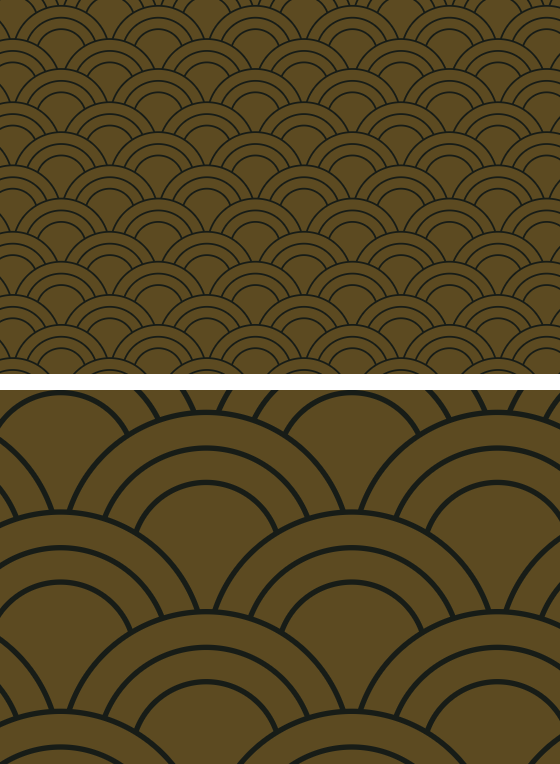
Top: the whole. Bottom: its middle third, enlarged.
Give the GLSL for this pattern, as a Shadertoy shader.

```glsl
// Seigaiha waves: staggered rows of round scales, each with three concentric rings.
// Rows are painted from the top down, so lower scales overlap those behind them.
// Lengths are in scale periods; row spacing follows a repeating six-row rhythm.

const float PERIODS_HIGH = 3.853;            // scale periods in the canvas height
const vec2  FIRST_TOP = vec2(0.631, 0.060);  // crest of row zero, from the upper left
const float ROW_STEP = 0.3422;
const float ROW_SQUEEZE = 0.0338;            // shortening of the tight row gaps
const vec3  RING_RADII = vec3(0.496, 0.3735, 0.2555);
const float LINE_WIDTH = 0.0184;

const vec3 GROUND = vec3(0.36, 0.29, 0.13);
const vec3 INK = vec3(0.09, 0.11, 0.09);

// Antialiased coverage of the region where dist is negative
float coverage(float dist, float pixel) {
    return clamp(0.5 - dist / pixel, 0.0, 1.0);
}

// Depth of a row's crests; two of every six gaps are tighter
float rowDepth(float row) {
    float tightGaps = floor((row + 0.5) / 2.0) - floor((row + 0.5) / 6.0);
    return FIRST_TOP.y + row * ROW_STEP - tightGaps * ROW_SQUEEZE;
}

// Distance from p to the centre of the nearest scale in a row
float scaleDistance(vec2 p, float row) {
    float stagger = 0.5 * mod(row, 2.0);
    float x = fract(p.x - FIRST_TOP.x - stagger + 0.5) - 0.5;
    return length(vec2(x, p.y - rowDepth(row) - RING_RADII.x));
}

// Scale colour: the outer ring runs to the rim, the inner two are plain lines
vec3 scaleColor(float r, vec3 radii, float halfLine, float pixel) {
    float rim = max(radii.x - r, 0.0);
    float nearest = min(rim, min(abs(r - radii.y), abs(r - radii.z)));
    return mix(GROUND, INK, coverage(nearest - halfLine, pixel));
}

void mainImage(out vec4 fragColor, in vec2 fragCoord) {
    float pixel = PERIODS_HIGH / iResolution.y;
    vec2 p = vec2(fragCoord.x, iResolution.y - fragCoord.y) * pixel;
    float halfLine = 0.5 * LINE_WIDTH;

    // Paint the nearby rows back to front
    float meanStep = ROW_STEP - ROW_SQUEEZE / 3.0;
    float nearRow = floor((p.y - FIRST_TOP.y) / meanStep);
    vec3 color = GROUND;
    for (int i = -3; i <= 1; i++) {
        float r = scaleDistance(p, nearRow + float(i));
        float cover = coverage(r - RING_RADII.x - halfLine, pixel);
        color = mix(color, scaleColor(r, RING_RADII, halfLine, pixel), cover);
    }

    fragColor = vec4(color, 1.0);
}
```
